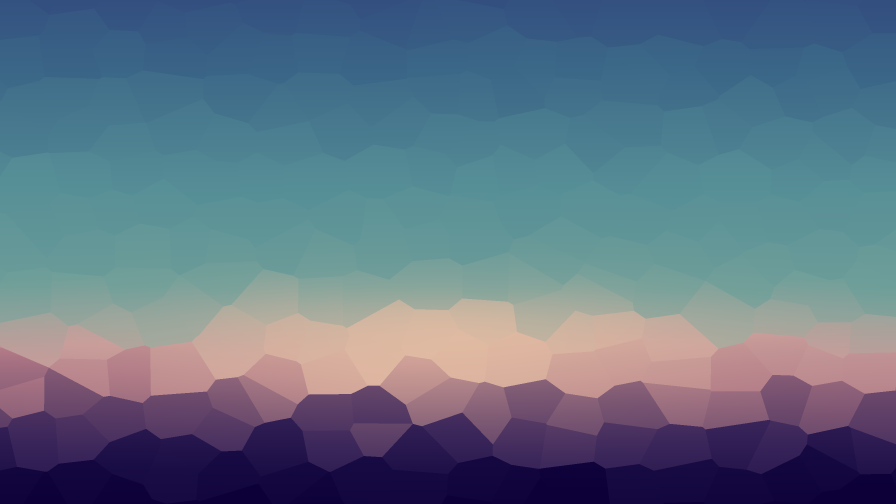
Write a Shadertoy shader that draws this background.

```glsl
// Dusk sky over misty ridges, faceted into softly shaded Voronoi cells.

// Sineless hash: two values in 0..1 per lattice cell
vec2 hash22(vec2 p) {
    vec3 q = fract(p.xyx * vec3(0.1031, 0.1030, 0.0973));
    q += dot(q, q.yzx + 33.33);
    return fract((q.xx + q.yz) * q.zy);
}

// Vertical dusk gradient; each stop holds colour and height
vec3 duskGradient(float y) {
    vec4 stops[11] = vec4[11](
        vec4(0.05, 0.00, 0.22, 0.00), vec4(0.10, 0.05, 0.27, 0.08),
        vec4(0.22, 0.14, 0.35, 0.13), vec4(0.42, 0.28, 0.42, 0.19),
        vec4(0.68, 0.46, 0.52, 0.25), vec4(0.77, 0.60, 0.60, 0.31),
        vec4(0.60, 0.64, 0.61, 0.36), vec4(0.43, 0.62, 0.60, 0.43),
        vec4(0.34, 0.56, 0.59, 0.63), vec4(0.23, 0.40, 0.53, 0.87),
        vec4(0.20, 0.31, 0.50, 1.00));
    vec3 color = stops[0].rgb;
    for (int i = 1; i < 11; i++) {
        float t = clamp((y - stops[i - 1].w) / (stops[i].w - stops[i - 1].w), 0.0, 1.0);
        color = mix(color, stops[i].rgb, t);
    }
    return color;
}

// Nearest scattered site: xy is its position, z a random value
vec3 nearestSite(vec2 p) {
    vec2 density = vec2(10.0, 13.0);
    vec2 cell = floor(p * density);
    vec3 site = vec3(0.0);
    float nearest = 1e5;
    for (int j = -1; j <= 1; j++) {
        for (int i = -1; i <= 1; i++) {
            vec2 id = cell + vec2(i, j);
            vec2 jitter = hash22(id + 47.0);
            vec2 pos = (id + 0.08 + 0.84 * jitter) / density;
            vec2 delta = (p - pos) * density;
            float d = dot(delta, delta);
            if (d < nearest) {
                nearest = d;
                site = vec3(pos, hash22(id + 113.0).x);
            }
        }
    }
    return site;
}

vec3 scene(vec2 uv, float aspect) {
    vec2 p = uv * vec2(aspect, 1.0);
    vec3 site = nearestSite(p);

    // Ridges are flatter and more varied than the hazy sky
    float ridge = 1.0 - smoothstep(0.25, 0.42, uv.y);
    vec2 facet = mix(p, site.xy, mix(0.38, 0.68, ridge));
    facet.y += (site.z - 0.5) * mix(0.025, 0.045, ridge);

    // Warm glow at the middle of the horizon
    vec3 color = duskGradient(facet.y);
    vec2 offset = (facet - vec2(0.5 * aspect, 0.315)) / vec2(0.29 * aspect, 0.10);
    return mix(color, vec3(0.90, 0.75, 0.64), 0.85 * exp(-dot(offset, offset)));
}

void mainImage(out vec4 fragColor, in vec2 fragCoord) {
    float aspect = iResolution.x / iResolution.y;
    vec3 color = vec3(0.0);

    // Smooth the facet edges with a 3 by 3 grid of samples
    for (int j = -1; j <= 1; j++) {
        for (int i = -1; i <= 1; i++) {
            vec2 samplePoint = fragCoord + vec2(i, j) / 3.0;
            color += scene(samplePoint / iResolution.xy, aspect);
        }
    }
    fragColor = vec4(color / 9.0, 1.0);
}
```
